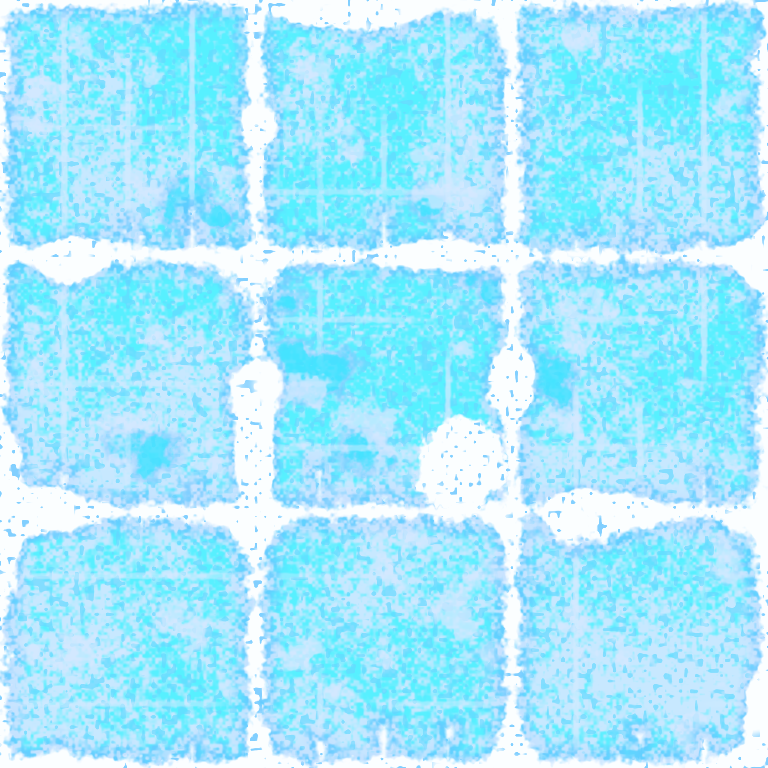
This texture is drawn by a Shadertoy shader. Its source:

```glsl
float hash(vec2 p) {
    vec3 q = fract(p.xyx * vec3(0.1031, 0.103, 0.0973));
    q += dot(q, q.yzx + 33.33);
    return fract((q.x + q.y) * q.z);
}

float noise(vec2 p) {
    vec2 i = floor(p), f = fract(p);
    f = f * f * (3.0 - 2.0 * f);
    return mix(mix(hash(i), hash(i + vec2(1, 0)), f.x),
               mix(hash(i + vec2(0, 1)), hash(i + vec2(1, 1)), f.x), f.y);
}

float fbm(vec2 p) {
    float sum = 0.0, amplitude = 0.53;
    for (int i = 0; i < 4; i++) {
        sum += amplitude * noise(p);
        p = mat2(0.8, 0.6, -0.6, 0.8) * p * 2.07 + 17.3;
        amplitude *= 0.5;
    }
    return sum;
}

// Signed distance to a tile, in cell units; each corner has its own wear
float tileDistance(vec2 cell, vec2 f) {
    float h = hash(cell * 2.0 + step(0.0, f) + 41.0);
    float radius = mix(0.03, 0.24, h * h * h);
    vec2 q = abs(f) - 0.472 + radius;
    return length(max(q, 0.0)) + min(max(q.x, q.y), 0.0) - radius;
}

// Ragged round stains scattered over the middle band, negative inside
float stainDistance(vec2 uv, float ragged) {
    float d = 1.0;
    for (int i = 0; i < 15; i++) {
        float n = float(i);
        vec2 centre = vec2(0.16 + 0.58 * fract(n * 0.618 + 0.36),
                           0.35 + 0.43 * fract(n * 0.755 + 0.6));
        float radius = mix(0.008, 0.03, hash(vec2(n, 7.0)));
        d = min(d, length(uv - centre) - radius);
    }
    return d + ragged * 0.055;
}

// Broken scratches along the quarter lines of each tile
float scratches(vec2 uv, vec2 f) {
    vec2 line = abs(fract(f * 4.0 + 0.5) - 0.5) / 4.0;
    line += 0.008 * (noise(uv * 140.0) - 0.5);
    vec2 mark = 1.0 - smoothstep(0.006, 0.017, line);
    float vertical = mark.x * smoothstep(0.43, 0.62, noise(uv * vec2(12, 5) + 3.0));
    float horizontal = mark.y * smoothstep(0.55, 0.75, noise(uv * vec2(5, 12) + 29.0));
    return max(vertical, 0.7 * horizontal);
}

void mainImage(out vec4 fragColor, in vec2 fragCoord) {
    vec2 uv = fragCoord / iResolution.xy;
    vec2 cell = floor(uv * 3.0);
    vec2 f = fract(uv * 3.0) - 0.5;

    float ragged = fbm(uv * 42.0) - 0.5;
    float fine = noise(uv * 185.0 + 9.0) - 0.5;
    float cloud = fbm(uv * 8.0 + 4.0) - 0.5;
    float grain = 0.55 * noise(uv * 240.0) + 0.45 * noise(uv * 115.0 + 51.0);

    // Worn tile edge with chips, and short drips rising from the bottom
    float edge = tileDistance(cell, f) + ragged * 0.07 + fine * 0.028;
    edge += 0.09 * smoothstep(0.6, 0.9, noise(uv * 12.0 + 13.0));
    float quarter = abs(fract(f.x * 4.0 + 0.5) - 0.5) / 4.0;
    float dripHeight = 0.17 * hash(vec2(floor(f.x * 4.0 + 0.5), cell.x + cell.y * 5.0));
    float drip = max(quarter - 0.02, f.y + 0.48 - dripHeight);
    edge = max(edge, -drip + ragged * 0.06 - 0.012);

    // Speckled glaze, paler toward the lower rows
    float fade = grain + cloud * 0.9 + (0.55 - uv.y) * 0.22 + 0.06;
    vec3 color = mix(vec3(0.34, 0.94, 1.0), vec3(0.78, 0.91, 1.0), smoothstep(0.2, 0.84, fade));
    color = mix(color, vec3(0.4, 0.85, 1.0), 0.7 * smoothstep(0.66, 0.8, noise(uv * 150.0 + 77.0)));

    // Stains with a bluish halo
    float stain = stainDistance(uv, ragged);
    float halo = exp(-pow(stain / 0.009, 2.0));
    color = mix(color, mix(vec3(0.46, 0.79, 1.0), vec3(0.75, 0.87, 1.0), grain), 0.75 * halo);
    color = mix(color, vec3(0.25, 0.88, 1.0), 0.8 * (1.0 - smoothstep(-0.009, 0.001, stain)));

    // Scratches and pale flakes
    color = mix(color, vec3(0.82, 0.92, 1.0), 0.75 * scratches(uv, f));
    float flakes = smoothstep(0.62, 0.74, fbm(uv * 20.0 + 61.0) + fine * 0.14);
    color = mix(color, vec3(0.84, 0.91, 1.0), 0.75 * flakes);

    // Blue rim just inside the edge
    float rim = smoothstep(-0.09, -0.01, edge);
    vec3 rimColor = mix(vec3(0.4, 0.77, 1.0), vec3(0.77, 0.88, 1.0), smoothstep(0.25, 0.7, grain));
    color = mix(color, rimColor, 0.75 * rim);

    // White grout and one large bare patch, both flecked with blue
    float patchEdge = length(uv - vec2(0.6, 0.394)) - 0.06 + ragged * 0.035 + fine * 0.008;
    float bare = max(smoothstep(-0.014, 0.014, edge), 1.0 - smoothstep(-0.004, 0.004, patchEdge));
    float fleck = smoothstep(0.77, 0.88, noise(uv * 165.0 + 31.0));
    fleck *= smoothstep(0.3, 0.55, noise(uv * 28.0 + 5.0));
    vec3 grout = mix(vec3(0.985, 0.995, 1.0), vec3(0.42, 0.78, 1.0), 0.85 * fleck);
    color = mix(color, grout, bare);

    fragColor = vec4(color, 1.0);
}
```
